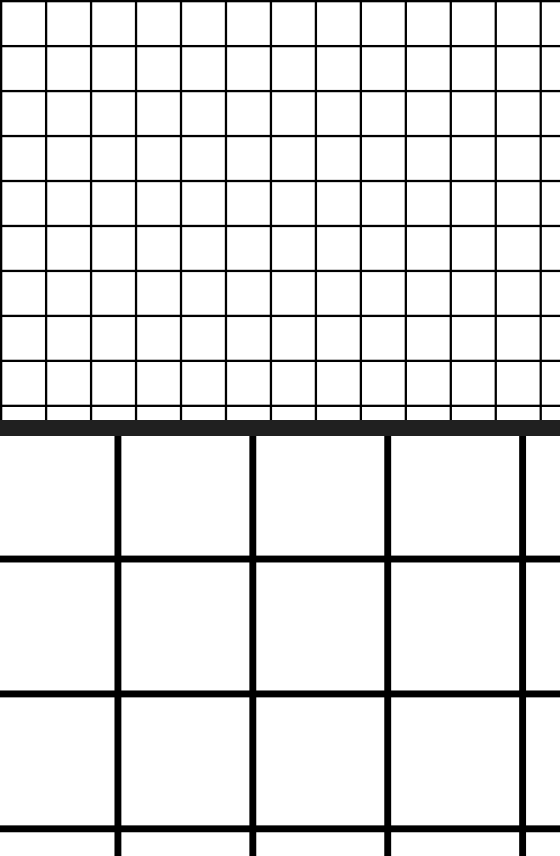
Top: the whole. Bottom: its middle third, enlarged.
Reproduce this pattern procedurally as a Shadertoy shader.

```glsl
// Lengths are fractions of the canvas height
const float CELL_PITCH = 0.10706;
const float LINE_WIDTH = 0.00547;
const vec3 PAPER_COLOR = vec3(1.0);
const vec3 LINE_COLOR = vec3(0.0);

// Distance on each axis to the nearest line centre; lines start at each cell's edge
vec2 gridLineDistance(vec2 position) {
    vec2 fromCentre = position - 0.5 * LINE_WIDTH;
    return abs(fromCentre - CELL_PITCH * round(fromCentre / CELL_PITCH));
}

// Share of a pixel covered by the vertical and horizontal lines
vec2 lineCoverage(vec2 lineDistance, float pixelSize) {
    return clamp((0.5 * LINE_WIDTH - lineDistance) / pixelSize + 0.5, 0.0, 1.0);
}

void mainImage(out vec4 fragColor, in vec2 fragCoord) {
    // Measure from the top left corner, where the first cell begins
    float pixelSize = 1.0 / iResolution.y;
    vec2 position = vec2(fragCoord.x, iResolution.y - fragCoord.y) * pixelSize;

    // Union of both line directions
    vec2 coverage = lineCoverage(gridLineDistance(position), pixelSize);
    float ink = 1.0 - (1.0 - coverage.x) * (1.0 - coverage.y);

    fragColor = vec4(mix(PAPER_COLOR, LINE_COLOR, ink), 1.0);
}
```
